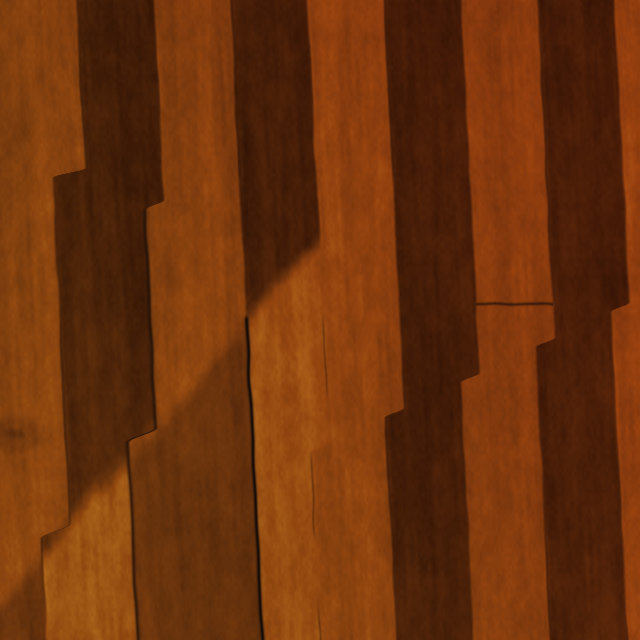
Give the GLSL for this texture, as a three.js fragment shader.

```glsl
varying vec2 vUv;

const float PLANK_WIDTH = 0.12;
const float LEAN = 0.05;
const vec3 UMBER = vec3(0.19, 0.075, 0.018);
const vec3 BROWN = vec3(0.39, 0.18, 0.047);
const vec3 ORANGE = vec3(0.58, 0.27, 0.06);
const vec3 HONEY = vec3(0.72, 0.42, 0.12);
const vec3 GAP = vec3(0.06, 0.035, 0.03);

float hash(vec2 p) {
  return fract(sin(dot(p, vec2(127.1, 311.7))) * 43758.5453);
}

float noise(vec2 p) {
  vec2 i = floor(p), f = fract(p);
  f = f * f * (3.0 - 2.0 * f);
  return mix(mix(hash(i), hash(i + vec2(1.0, 0.0)), f.x),
             mix(hash(i + vec2(0.0, 1.0)), hash(i + vec2(1.0, 1.0)), f.x), f.y);
}

float fbm(vec2 p) {
  float sum = 0.0, weight = 0.5;
  for (int i = 0; i < 4; i++) {
    sum += weight * noise(p);
    p = p * 2.03 + 17.3;
    weight *= 0.5;
  }
  return sum / 0.9375;
}

vec3 woodRamp(float t) {
  vec3 c = mix(UMBER, BROWN, clamp(t / 0.35, 0.0, 1.0));
  c = mix(c, ORANGE, clamp((t - 0.35) / 0.35, 0.0, 1.0));
  return mix(c, HONEY, clamp((t - 0.7) / 0.3, 0.0, 1.0));
}

// Left edge of plank k: it leans, then jumps left where boards end
float plankEdge(float k, float depth) {
  float left = step(k, 3.5);
  float firstEnd = mix(0.92 - 0.055 * k, 0.22 + 0.05 * k, left);
  float jump = (0.03 + 0.022 * step(k, 1.5)) * smoothstep(-0.008, 0.008, depth - firstEnd);
  jump += 0.045 * step(k, 2.5) * smoothstep(-0.012, 0.012, depth - 0.98 + 0.15 * k);
  jump *= 1.0 - step(abs(k - 3.0), 0.5);
  float wobble = 0.003 * (noise(vec2(k * 9.1, depth * 22.0)) - 0.5);
  return k * PLANK_WIDTH + LEAN * depth - jump + wobble;
}

// Alternating light and dark, exchanged below a soft diagonal on the left
float plankTone(float k, float swapped, vec2 p) {
  float isLight = 1.0 - mod(k, 2.0);
  float vary = 0.08 * (hash(vec2(k, 4.7)) - 0.5);
  float dark = 0.17 - 0.10 * p.x * p.y;
  float upper = mix(dark, 0.61, isLight);
  float lower = mix(0.71, 0.33, isLight);
  return mix(upper, lower, swapped * step(k, 3.5)) + vary;
}

float lineMask(float dist, float width) {
  return exp(-dist * dist / (width * width));
}

// Fibres, pores and mottling along the boards, centred on zero
float woodGrain(vec2 g) {
  float fibre = noise(vec2(g.x * 150.0, g.y * 9.0)) - 0.5;
  float streak = fbm(vec2(g.x * 38.0, g.y * 2.5)) - 0.5;
  float mottle = fbm(g * vec2(65.0, 34.0)) - 0.5;
  float pore = noise(g * vec2(260.0, 150.0)) - 0.5;
  return 0.09 * fibre + 0.20 * streak + 0.17 * mottle + 0.07 * pore;
}

float knot(vec2 p, vec2 centre, vec2 radius) {
  vec2 q = (p - centre) / radius;
  float r = length(q) + 0.5 * (fbm(p * 22.0) - 0.5);
  float rings = 0.5 + 0.5 * cos(r * 9.0);
  return exp(-r * r * 1.6) * (0.5 + 0.5 * rings);
}

void main() {
  vec2 p = vUv;
  float depth = 1.0 - p.y;
  vec2 grainPos = vec2(p.x - LEAN * depth, p.y);
  float ragged = 0.05 * (fbm(p * 14.0) - 0.5);
  float swapped = smoothstep(-0.025, 0.025, depth - 0.94 + 1.13 * p.x + ragged);

  // Lay the planks from left to right, collecting seams
  float tone = plankTone(0.0, swapped, p);
  float seam = 0.0;
  float rim = 0.0;
  for (int i = 1; i < 10; i++) {
    float k = float(i);
    float dist = p.x - plankEdge(k, depth);
    tone = mix(tone, plankTone(k, swapped, p), smoothstep(-0.003, 0.003, dist));
    float open = step(1.5, k) * step(k, 3.5) * smoothstep(0.0, 0.01, depth - 0.17 * k + 0.02);
    float worn = smoothstep(0.3, 0.7, noise(vec2(k * 5.3, depth * 9.0)));
    float strength = mix(0.28 * worn, 0.65 + 0.3 * step(2.5, k), open);
    seam = max(seam, strength * lineMask(dist, mix(0.0018, 0.0030, open)));
    rim += (1.0 - open) * worn * lineMask(dist - 0.004, 0.002);
  }

  // Short butt joint across one pale board
  float across = step(plankEdge(6.0, depth), p.x) * step(p.x, plankEdge(7.0, depth));
  float joint = across * lineMask(p.y - 0.523 - 0.003 * noise(vec2(p.x * 40.0, 2.0)), 0.0025);
  seam = max(seam, 0.6 * joint);

  // Grain, knot and warm light from the lower left
  float glow = (1.0 - smoothstep(0.0, 0.75, length(p - vec2(0.05, 0.12))));
  tone += woodGrain(grainPos) * mix(0.75, 1.1, smoothstep(0.1, 0.6, tone));
  tone += 0.13 * glow + 0.12 * (fbm(p * 5.0 + 3.0) - 0.5);
  tone -= 0.28 * knot(p, vec2(0.025, 0.32), vec2(0.05, 0.035));
  tone += 0.05 * rim;

  // Redder boards toward the upper right
  vec3 color = woodRamp(tone);
  float redness = smoothstep(0.3, 1.3, p.x + 0.5 * p.y);
  color *= mix(vec3(0.98, 1.04, 1.0), vec3(1.03, 0.93, 0.95), redness);
  color = mix(color, GAP, seam);
  gl_FragColor = vec4(color, 1.0);
}
```
